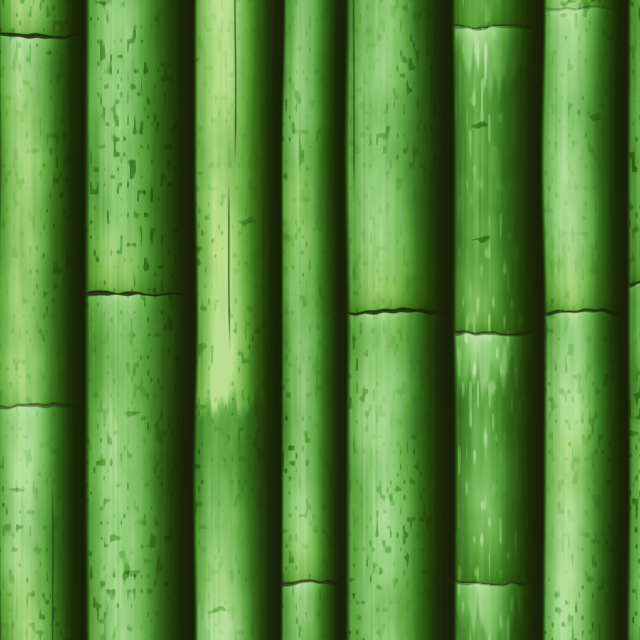
A Shadertoy shader for this texture:

```glsl
// A wall of eight upright bamboo stalks of uneven width, lit from the left.
// Each stalk is a rounded tone profile with noise for fibres, mottling and specks;
// nodes and cracks are looped over, then the tone is coloured by a green ramp.

const int STALKS = 8;
const int NODES = 11;
const int CRACKS = 5;
const int SHADES = 6;
const int SHEATHED = 2;     // stalk with a pale upper sheath
const int POWDERED = 5;     // dark stalk with pale bloom below its nodes
const float SHEATH_END = 0.365;
const float BASE_TONE = 0.90;
const float EDGE_WOBBLE = 0.005;
const float NODE_WIDTH = 0.0028;
const float CRACK_WIDTH = 0.0011;

// Left edge of each stalk, and the right edge of the last
const float EDGE[9] = float[](-0.006, 0.131, 0.302, 0.440, 0.538, 0.707, 0.846, 0.978, 1.11);
const float TONE[8] = float[](-0.02, -0.03, 0.04, -0.08, -0.03, -0.24, 0.03, -0.12);

// Nodes: stalk, height, strength
const vec3 NODE[NODES] = vec3[](
    vec3(0, 0.945, 1.0), vec3(0, 0.361, 0.6), vec3(1, 0.540, 1.0), vec3(3, 0.085, 0.8),
    vec3(4, 0.508, 1.0), vec3(5, 0.957, 0.5), vec3(5, 0.480, 0.7), vec3(5, 0.091, 0.5),
    vec3(6, 0.508, 0.9), vec3(6, 0.984, 0.3), vec3(7, 0.555, 1.0));

// Cracks: x, lower end, upper end
const vec3 CRACK[CRACKS] = vec3[](
    vec3(0.082, -0.1, 0.26), vec3(0.3685, 0.73, 1.1), vec3(0.358, 0.44, 0.735),
    vec3(0.553, 0.68, 1.1), vec3(0.818, -0.1, 1.1));

const vec3 RAMP[SHADES] = vec3[](
    vec3(0.09, 0.13, 0.03), vec3(0.15, 0.29, 0.05), vec3(0.21, 0.45, 0.12),
    vec3(0.36, 0.64, 0.25), vec3(0.53, 0.77, 0.43), vec3(0.70, 0.88, 0.61));

float hash(vec2 p) {
    vec3 q = fract(vec3(p.xyx) * 0.1031);
    q += dot(q, q.yzx + 33.33);
    return fract((q.x + q.y) * q.z);
}

float noise(vec2 p) {
    vec2 i = floor(p), f = fract(p);
    f = f * f * (3.0 - 2.0 * f);
    return mix(mix(hash(i), hash(i + vec2(1, 0)), f.x),
               mix(hash(i + vec2(0, 1)), hash(i + vec2(1, 1)), f.x), f.y);
}

float fbm(vec2 p) {
    float sum = 0.0, amp = 0.5;
    for (int i = 0; i < 4; i++, amp *= 0.5, p = p * 2.03 + 17.3) sum += amp * noise(p);
    return sum;
}

float edgeAt(int i, float y) {
    return EDGE[i] + EDGE_WOBBLE * (noise(vec2(float(i) * 7.0, y * 4.0 + 3.0)) - 0.5);
}

vec3 ramp(float tone) {
    vec3 col = RAMP[0];
    float t = clamp(tone, 0.0, 1.0) * float(SHADES - 1);
    for (int i = 1; i < SHADES; i++) col = mix(col, RAMP[i], clamp(t - float(i - 1), 0.0, 1.0));
    return col;
}

void mainImage(out vec4 fragColor, in vec2 fragCoord) {
    vec2 p = fragCoord / iResolution.xy;
    float px = 1.0 / iResolution.y;

    // Find the stalk and the position u across it
    int id = 0;
    for (int i = 1; i < STALKS; i++) if (p.x > edgeAt(i, p.y)) id = i;
    float left = edgeAt(id, p.y);
    float u = (p.x - left) / (edgeAt(id + 1, p.y) - left);
    vec2 q = p + vec2(0.0, float(id) * 5.7);   // separate noise for each stalk

    // Surface: soft mottling and lengthwise fibres
    float mottle = fbm(q * vec2(14.0, 7.0));
    float fibre = noise(q * vec2(260.0, 5.0));
    float streak = noise(q * vec2(150.0, 14.0));
    float tone = BASE_TONE + TONE[id] + 0.40 * (mottle - 0.47)
               + 0.10 * (fibre - 0.5) + 0.06 * (streak - 0.5);
    float yellow = smoothstep(0.5, 0.8, fbm(q * vec2(9.0, 4.0) + 40.0)) * 0.5;

    // Pale sheath with a frayed lower end
    if (id == SHEATHED) {
        float above = smoothstep(-0.02, 0.02, p.y - SHEATH_END + 0.05 * (streak - 0.5));
        tone += mix(-0.24 * smoothstep(0.0, SHEATH_END, p.y), 0.06, above);
        yellow += 0.5 * above;
    }

    // Nodes: dark seam, shade above, pale rim and bloom below
    float seam = 0.0;
    for (int i = 0; i < NODES; i++) {
        if (int(NODE[i].x) != id) continue;
        float bend = 0.05 * (hash(vec2(float(i), 8.0)) - 0.4) * u * (1.0 - u);
        float d = p.y - NODE[i].y - bend - 0.006 * (noise(q * vec2(70.0, 2.0)) - 0.5);
        float s = NODE[i].z;
        float width = NODE_WIDTH * (0.4 + 1.1 * noise(q * vec2(60.0, 9.0)));
        float above = step(0.0, d);
        seam = max(seam, s * (1.0 - smoothstep(width - px, width + px, abs(d))));
        tone -= 0.24 * s * above * exp(-abs(d) / 0.02);
        tone += 0.16 * (1.0 - above) * exp(-abs(d) / 0.012);
        yellow += 0.7 * s * above * exp(-d * d / 0.006);
        if (id == POWDERED) {
            float fray = 0.09 * (streak - 0.5) + 0.05 * (mottle - 0.5);
            tone += 0.25 * (1.0 - above) * smoothstep(0.09, 0.03, -d + fray);
        }
    }

    // Dark specks in patches, pale flecks on the powdered stalk
    float patches = smoothstep(0.35, 0.65, fbm(q * vec2(11.0, 5.0) + 9.0));
    float speck = smoothstep(0.68, 0.92, noise(q * vec2(190.0, 85.0)));
    float fleck = smoothstep(0.66, 0.90, noise(q * vec2(170.0, 38.0) + 5.0));
    tone += id == POWDERED ? 0.24 * fleck * patches : -0.30 * speck * (0.25 + 0.75 * patches);

    // Rare flat scars
    vec2 cell = q * vec2(22.0, 28.0);
    vec2 off = fract(cell) - 0.5 + 0.25 * (noise(q * vec2(110.0, 130.0)) - 0.5);
    float scar = step(0.975, hash(floor(cell) + 3.0));
    tone -= 0.22 * scar * smoothstep(1.0, 0.4, length(off / vec2(0.36, 0.15)));

    // Rounded lighting with a deep gap on the right
    float lit = mix(0.62, 1.0, smoothstep(0.0, 0.28, u)) * smoothstep(0.0, 0.06, u);
    lit *= 1.0 - smoothstep(0.32, 0.97, u + 0.03 * (fibre - 0.5));
    tone *= lit;

    // Cracks taper toward their ends
    float split = 0.0;
    for (int i = 0; i < CRACKS; i++) {
        vec3 c = CRACK[i];
        float d = abs(p.x - c.x - 0.003 * (noise(vec2(c.x * 90.0, p.y * 7.0)) - 0.5));
        float taper = smoothstep(c.y, c.y + 0.08, p.y) * smoothstep(c.z, c.z - 0.08, p.y);
        split = max(split, taper * (1.0 - smoothstep(CRACK_WIDTH - px, CRACK_WIDTH + px, d)));
    }

    // Colour
    vec3 col = ramp(tone);
    col *= mix(vec3(1.0), vec3(1.07, 1.0, 0.82), clamp(yellow, 0.0, 1.0));
    col = mix(col, RAMP[0], 0.85 * seam * smoothstep(0.0, 0.06, u));
    col = mix(col, RAMP[1] * 0.8, 0.75 * split);
    fragColor = vec4(col, 1.0);
}
```
